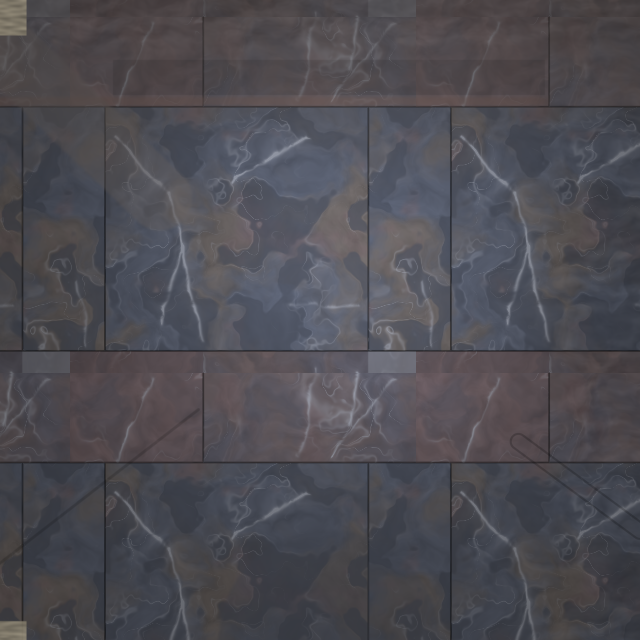
Reproduce this texture procedurally as a three.js fragment shader.

```glsl
// Veined slate and rose marble slabs in tall and short courses, with worn overlays and a soft central light.
varying vec2 vUv;

#define PERIOD vec2(0.5404, 0.556)   // size of one repeat
#define ORIGIN vec2(0.0352, 0.2773)  // lower left of one repeat
#define SHORT_SHIFT 0.2825           // offset of short course joints
#define SHORT_H 0.1745               // height of short course
#define STRIP_Y 0.1406               // start of thin strip in short course
#define JOINT 0.0013                 // half width of joints
#define SLATE vec3(0.285, 0.302, 0.347)
#define UMBER vec3(0.335, 0.312, 0.302)
#define ROSE vec3(0.365, 0.307, 0.315)
#define VEIN vec3(0.53, 0.54, 0.57)
#define SAND vec3(0.53, 0.50, 0.43)
#define LIGHT vec2(0.535, 0.59)      // centre of the glow

vec2 hashGradient(vec2 c) {
  vec3 h = fract(c.xyx * vec3(0.1031, 0.1030, 0.0973));
  h += dot(h, h.yzx + 33.33);
  return fract((h.xx + h.yz) * h.zy) * 2.0 - 1.0;
}

float noise(vec2 p) {
  vec2 i = floor(p), f = p - i, e = vec2(1.0, 0.0);
  vec2 u = f * f * f * (f * (f * 6.0 - 15.0) + 10.0);
  float low = mix(dot(hashGradient(i), f), dot(hashGradient(i + e), f - e), u.x);
  float high = mix(dot(hashGradient(i + e.yx), f - e.yx), dot(hashGradient(i + 1.0), f - 1.0), u.x);
  return 1.5 * mix(low, high, u.y);
}

float fbm(vec2 p) {
  float sum = 0.0, amp = 0.6;
  for (int i = 0; i < 4; i++) {
    sum += amp * noise(p);
    p = mat2(1.6, 1.2, -1.2, 1.6) * p + 7.3;
    amp *= 0.5;
  }
  return sum;
}

float segment(vec2 p, vec2 a, vec2 b) {
  vec2 d = b - a;
  return length(p - a - d * clamp(dot(p - a, d) / dot(d, d), 0.0, 1.0));
}

float vein(vec2 p, vec2 a, vec2 b) {
  float d = segment(p, a, b);
  return exp(-d * d / 0.000006) + 0.25 * exp(-d / 0.009);
}

float ridge(float n, float w) { return exp(-n * n / (w * w)); }

float line(float d, float w) { return 1.0 - smoothstep(w * 0.4, w * 1.8, abs(d)); }

// Distance to the nearest of the wrapped copies of a joint
float wrapped(float x, float at, float period) {
  return abs(mod(x - at + 0.5 * period, period) - 0.5 * period);
}

void main() {
  vec2 uv = vUv;
  vec2 q = mod(uv - ORIGIN, PERIOD);
  float isShort = step(q.y, SHORT_H);
  float isStrip = isShort * step(STRIP_Y, q.y);
  q.x = mod(q.x - isShort * SHORT_SHIFT, PERIOD.x);
  float split = mix(0.1289, 0.332, isShort);
  float isSecond = step(split, q.x);
  float slab = isSecond + 2.0 * isShort + 2.0 * isStrip;

  // Marble body: clouds, dark clasts and the pale seams around them
  vec2 p = q + slab * vec2(3.7, 1.9);
  vec2 warp = vec2(fbm(p * 9.0), fbm(p * 9.0 + 41.0));
  float cloud = fbm(p * 6.0 + warp * 0.8);
  float clast = noise(p * 13.0 + warp * 1.3 + 5.0);
  float fine = fbm(p * 34.0 + warp * 2.0);
  float seam = noise(p * 8.0 + warp * 2.2 + 19.0);
  vec3 col = mix(SLATE, UMBER, smoothstep(-0.25, 0.4, cloud));
  col = mix(col, ROSE, isShort * (0.45 + 0.35 * isSecond + 0.4 * cloud));
  col = mix(col, ROSE, 0.6 * smoothstep(0.12, 0.45, fbm(p * 10.0 + 63.0)));
  col *= 1.0 + 0.16 * fine;
  col = mix(col, SLATE * 0.8, 0.6 * (1.0 - 0.7 * isShort) * smoothstep(0.08, 0.2, clast));
  float patches = smoothstep(-0.1, 0.4, fbm(p * 7.0 + 27.0));
  col = mix(col, VEIN, 0.34 * ridge(clast - 0.07, 0.035) * patches);
  col = mix(col, VEIN, 0.4 * ridge(seam, 0.025) * patches);

  // Long white veins, broken up by noise
  vec2 v = q + 0.018 * warp + 0.004 * vec2(fine, -fine);
  float white = 0.0;
  if (isShort < 0.5) {
    white += vein(v, vec2(0.134, 0.508), vec2(0.232, 0.417));
    white += vein(v, vec2(0.232, 0.417), vec2(0.251, 0.332));
    white += vein(v, vec2(0.251, 0.332), vec2(0.281, 0.195));
    white += vein(v, vec2(0.251, 0.332), vec2(0.219, 0.215));
    white += vein(v, vec2(0.329, 0.436), vec2(0.447, 0.508));
    white += 0.6 * vein(v, vec2(0.420, 0.241), vec2(0.525, 0.247));
    white += 0.7 * vein(v, vec2(0.082, 0.280), vec2(0.102, 0.189));
  } else {
    white += vein(v, vec2(0.242, 0.140), vec2(0.203, 0.007));
    white += 0.7 * vein(v, vec2(0.175, 0.140), vec2(0.151, 0.007));
    white += 0.6 * vein(v, vec2(0.307, 0.130), vec2(0.216, 0.046));
    white += 0.7 * vein(v, vec2(0.464, 0.130), vec2(0.405, 0.007));
  }
  col = mix(col, VEIN, clamp(white * (0.55 + 0.8 * fine), 0.0, 0.8));
  float chip = isStrip * smoothstep(0.256, 0.259, q.x) * (1.0 - isSecond);
  col = mix(col * (1.0 - 0.07 * isStrip), VEIN * 0.82, 0.5 * chip);

  // Joints between slabs and courses
  float upright = line(wrapped(q.x, 0.0, PERIOD.x), JOINT) * (1.0 - isStrip);
  upright = max(upright, line(q.x - split, JOINT) * (1.0 - isShort));
  float level = max(line(wrapped(q.y, 0.0, PERIOD.y), JOINT), line(q.y - SHORT_H, JOINT));
  col *= 1.0 - 0.48 * max(upright, level) * (0.85 + 0.4 * fine);

  // Dark lintel and rust-coloured ledge near the top
  vec2 lintel = smoothstep(0.0, 0.003, vec2(0.339, 0.029) - abs(uv - vec2(0.514, 0.879)));
  col *= 1.0 - 0.13 * lintel.x * lintel.y;
  float ledge = line(uv.y - 0.842, 0.006) * (1.0 - smoothstep(0.84, 0.87, uv.x));
  col = mix(col, vec3(0.39, 0.30, 0.27), 0.45 * ledge);

  // Faint rough stonework along the top and right
  vec2 r = uv * vec2(13.0, 24.0) + 0.5 * warp;
  float relief = fbm(r) - fbm(r + vec2(-0.12, 0.22));
  float rough = max(smoothstep(0.89, 0.95, uv.y), 0.6 * smoothstep(0.76, 0.95, uv.x));
  col += 0.13 * rough * relief;
  col = mix(col, UMBER * 0.97, 0.35 * smoothstep(0.72, 0.95, uv.y));

  // Ghosted diagonals and arch
  float brace = segment(uv, vec2(-0.02, 0.95), vec2(0.25, 0.69));
  col = mix(col, UMBER * 1.12, 0.4 * (1.0 - smoothstep(0.046, 0.054, brace)));
  float lowBrace = segment(uv, vec2(0.0, 0.12), vec2(0.31, 0.36));
  float rail = segment(uv, vec2(0.81, 0.31), vec2(1.0, 0.17));
  col *= 1.0 - 0.16 * line(lowBrace, 0.002) - 0.2 * line(rail - 0.012, 0.0015);
  float arch = length(uv - vec2(0.514, 0.0));
  col = mix(col, SLATE * 0.9, 0.35 * (1.0 - smoothstep(0.168, 0.176, arch)));

  // Central glow, dim edges and sandy corners
  vec2 g = uv - LIGHT;
  col *= 0.83 + 0.5 * exp(-9.0 * dot(g, g)) * vec3(0.96, 1.0, 1.07);
  float corner = (1.0 - smoothstep(0.040, 0.043, uv.x)) * smoothstep(0.441, 0.444, abs(uv.y - 0.487) - 0.015);
  col = mix(col, SAND * (1.0 + 0.25 * noise(uv * vec2(40.0, 160.0))), 0.85 * corner);
  gl_FragColor = vec4(col, 1.0);
}
```
